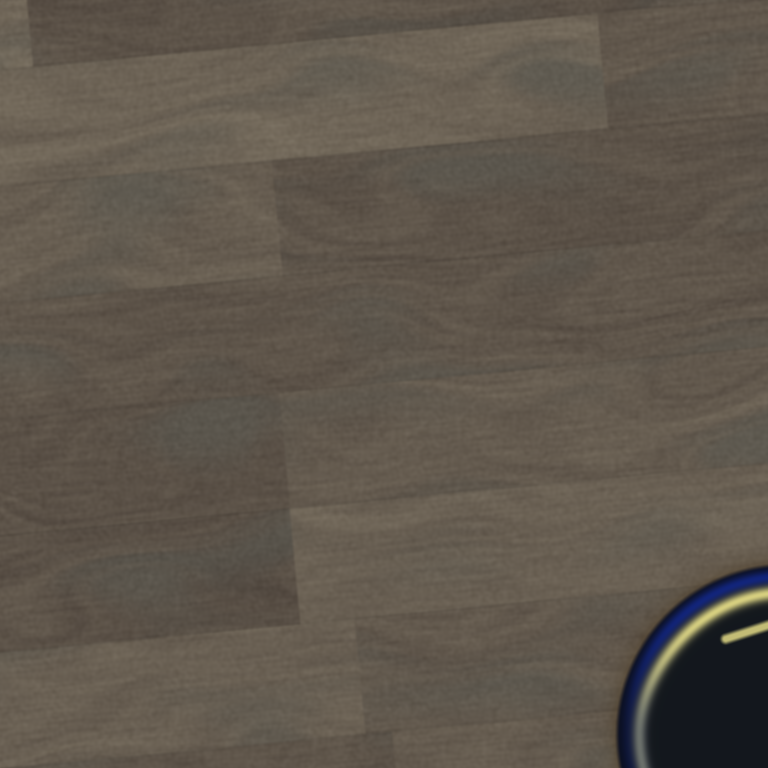
Give the GLSL for this texture, as a three.js fragment shader.

```glsl
// Tilted wood plank floor with staggered joints and a glossy dark disc in the lower right corner.
varying vec2 vUv;

// Plank layout
const float TILT = 0.095;          // rise of the seams per unit across
const float ROW_HEIGHT = 0.1517;
const float FIRST_SEAM = 0.091;    // depth of the first seam below the top left corner
const float SEAM_BLUR = 0.0026;
const float SEAM_SHADE = 0.05;

// Per row, top to bottom: joint position, tone left of it, tone right of it
const vec4 JOINTS_A = vec4(0.035, 0.776, 0.334, 2.0);
const vec4 JOINTS_B = vec4(0.315, 0.314, 0.385, 0.42);
const vec4 LEFT_A = vec4(0.80, 0.78, 0.58, 0.36);
const vec4 LEFT_B = vec4(0.28, 0.25, 0.64, 0.36);
const vec4 RIGHT_A = vec4(0.28, 0.42, 0.30, 0.36);
const vec4 RIGHT_B = vec4(0.52, 0.68, 0.44, 0.52);

// Wood
const vec3 WOOD_DARK = vec3(0.320, 0.282, 0.248);
const vec3 WOOD_LIGHT = vec3(0.458, 0.420, 0.362);
const vec3 WOOD_GREY = vec3(0.355, 0.350, 0.318);
const float FIGURE = 0.42;
const float STREAKS = 0.24;
const float SPECKLE = 0.032;

// Disc
const vec2 DISC_CENTRE = vec2(1.025, 0.043);
const float DISC_RADIUS = 0.2215;
const float DISC_BLUR = 0.004;
const vec3 DISC_BODY = vec3(0.075, 0.092, 0.112);
const vec3 RIM_NAVY = vec3(0.045, 0.060, 0.120);
const vec3 RIM_BLUE = vec3(0.07, 0.15, 0.52);
const vec3 CHROME = vec3(0.42, 0.44, 0.42);
const vec3 GLINT = vec3(0.84, 0.81, 0.50);
const vec3 FRINGE = vec3(0.30, 0.23, 0.13);
const vec2 STREAK_START = vec2(0.945, 0.168);
const vec2 STREAK_END = vec2(1.02, 0.192);

vec2 hashGradient(vec2 cell) {
  vec2 h = vec2(dot(cell, vec2(127.1, 311.7)), dot(cell, vec2(269.5, 183.3)));
  return 2.0 * fract(sin(h) * 43758.5) - 1.0;
}

float gradientNoise(vec2 p) {
  vec2 i = floor(p), f = fract(p);
  vec2 u = f * f * f * (f * (f * 6.0 - 15.0) + 10.0);
  vec2 e = vec2(0.0, 1.0);
  float low = mix(dot(hashGradient(i), f), dot(hashGradient(i + e.yx), f - e.yx), u.x);
  float high = mix(dot(hashGradient(i + e), f - e), dot(hashGradient(i + 1.0), f - 1.0), u.x);
  return mix(low, high, u.y);
}

// Entry i of the eight values held in a and b
float pick(vec4 a, vec4 b, float i) {
  vec4 slots = vec4(0.0, 1.0, 2.0, 3.0);
  return dot(a, step(abs(slots - i), vec4(0.5))) + dot(b, step(abs(slots + 4.0 - i), vec4(0.5)));
}

// One plank: q.x runs along the grain, q.y counts rows
vec3 plankColor(vec2 q, float tone, float seed) {
  vec2 offset = vec2(seed * 7.31, seed * 3.17);
  float warp = gradientNoise(q * vec2(4.5, 1.4) + offset);
  float figure = gradientNoise(vec2(q.x * 3.0, q.y * 4.5 + warp * 5.0) + offset.yx);
  float rings = gradientNoise(vec2(q.x * 6.0, q.y * 11.0 + warp * 11.0) + offset);
  float streaks = gradientNoise(q * vec2(13.0, 24.0) + offset);
  float level = tone + FIGURE * (figure + 0.5 * rings) + STREAKS * streaks;
  vec3 wood = mix(WOOD_DARK, WOOD_LIGHT, clamp(level, -0.15, 1.1));
  float greyness = smoothstep(0.0, 0.5, warp - 0.3 * figure);
  return mix(wood, WOOD_GREY, 0.6 * greyness);
}

// Both planks of a row, joined softly
vec3 rowColor(vec2 q, float row) {
  float joint = pick(JOINTS_A, JOINTS_B, row);
  vec3 left = plankColor(q, pick(LEFT_A, LEFT_B, row), row + 1.0);
  vec3 right = plankColor(q, pick(RIGHT_A, RIGHT_B, row), row + 12.0);
  return mix(left, right, smoothstep(-SEAM_BLUR, SEAM_BLUR, q.x - joint));
}

vec3 floorColor(vec2 p) {
  float depth = 1.0 - p.y;
  vec2 q = vec2(p.x - TILT * depth, (depth + TILT * p.x - FIRST_SEAM) / ROW_HEIGHT + 1.0);
  float seam = floor(q.y + 0.5);
  float away = (q.y - seam) * ROW_HEIGHT;
  vec3 color = mix(rowColor(q, seam - 1.0), rowColor(q, seam), smoothstep(-SEAM_BLUR, SEAM_BLUR, away));
  color *= 1.0 - SEAM_SHADE * exp(-pow(away / SEAM_BLUR, 2.0));
  float speckle = gradientNoise(p * 150.0) + 0.7 * gradientNoise(p * 75.0 + 9.0);
  return color + SPECKLE * speckle;
}

float band(float x, float centre, float width) {
  float t = (x - centre) / width;
  return exp(-t * t);
}

vec3 addDisc(vec3 color, vec2 p) {
  vec2 toPoint = p - DISC_CENTRE;
  float inset = DISC_RADIUS - length(toPoint);
  float lit = smoothstep(0.3, 1.0, dot(normalize(toPoint), vec2(-0.30, 0.95)));
  // Warm halo, body, then blue and chrome rim bands
  color = mix(color, FRINGE, 0.5 * exp(-max(-inset, 0.0) / 0.010));
  vec3 disc = mix(RIM_NAVY, DISC_BODY, smoothstep(0.02, 0.05, inset));
  disc = mix(disc, RIM_BLUE, band(inset, 0.015, 0.009) * (0.25 + 0.65 * lit));
  disc = mix(disc, mix(CHROME, GLINT, lit), band(inset, mix(0.029, 0.036, lit), 0.009));
  // Bright reflection on the body
  vec2 along = STREAK_END - STREAK_START, rel = p - STREAK_START;
  float t = clamp(dot(rel, along) / dot(along, along), 0.0, 1.0);
  disc = mix(disc, GLINT, 0.9 * smoothstep(0.009, 0.002, length(rel - along * t)));
  return mix(color, disc, smoothstep(-DISC_BLUR, DISC_BLUR, inset));
}

void main() {
  gl_FragColor = vec4(addDisc(floorColor(vUv), vUv), 1.0);
}
```
